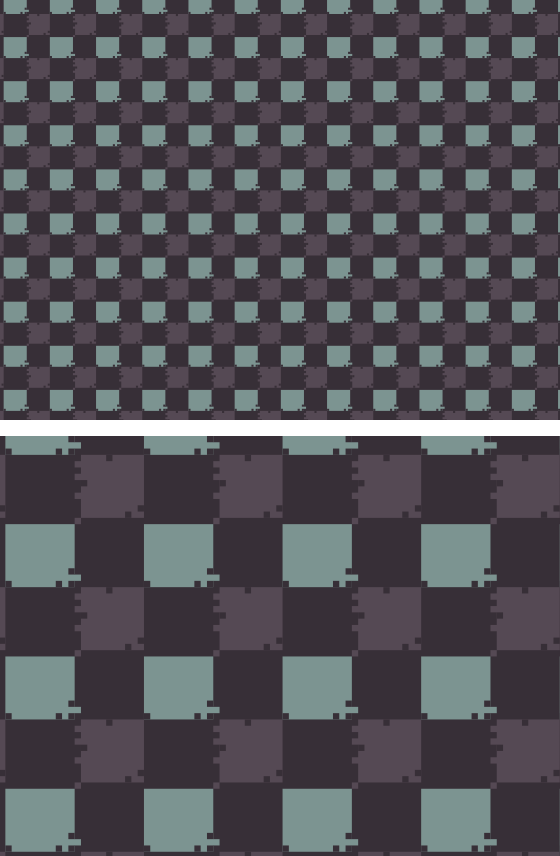
Top, the full canvas; bottom, a detail of the centre.
This pattern is drawn by a Shadertoy shader. Its source:

```glsl
// Two-tone checker of chipped pixel-art squares, teal and mauve on dark plum

const vec2 TILE = vec2(22.0, 21.0); // size of one repeat in texels

// Smoothed coverage of a box that wraps around the repeat
float box(vec2 p, vec2 corner, vec2 size, float pixel) {
    vec2 fromCentre = p - corner - 0.5 * size;
    vec2 wrapped = mod(fromCentre + 0.5 * TILE, TILE) - 0.5 * TILE;
    vec2 inside = clamp((0.5 * size - abs(wrapped)) / pixel + 0.5, 0.0, 1.0);
    return inside.x * inside.y;
}

void mainImage(out vec4 fragColor, in vec2 fragCoord) {
    // Texel grid: 200 rows over the canvas height, counted downwards
    float pixel = 200.0 / iResolution.y;
    vec2 p = vec2(fragCoord.x, iResolution.y - fragCoord.y) * pixel - vec2(1.74, 17.66);

    vec3 plum = vec3(0.217, 0.184, 0.216);
    vec3 mauve = vec3(0.333, 0.285, 0.328);
    vec3 teal = vec3(0.485, 0.582, 0.568);

    // Single texels chipped from, or stuck to, the edges of each square
    vec2 tealChips[4] = vec2[4](vec2(0, 9), vec2(8, 9), vec2(10, 9), vec2(10, 7));
    vec2 mauveChips[4] = vec2[4](vec2(16, 10), vec2(21, 18), vec2(19, 19), vec2(12, 14));
    vec2 mauveBumps[4] = vec2[4](vec2(11, 11), vec2(11, 13), vec2(11, 16), vec2(11, 20));

    float tealMask = box(p, vec2(0), vec2(11, 10), pixel);
    float mauveMask = box(p, vec2(12, 10), vec2(10), pixel);
    for (int i = 0; i < 4; i++) {
        tealMask -= tealMask * box(p, tealChips[i], vec2(1), pixel);
        mauveMask -= mauveMask * box(p, mauveChips[i], vec2(1), pixel);
        mauveMask = min(mauveMask + box(p, mauveBumps[i], vec2(1), pixel), 1.0);
    }

    // Teal splinter on the lower right edge
    tealMask = max(tealMask, box(p, vec2(10, 8), vec2(2, 1), pixel));

    vec3 color = mix(plum, mauve, mauveMask);
    color = mix(color, teal, tealMask);
    fragColor = vec4(color, 1.0);
}
```
